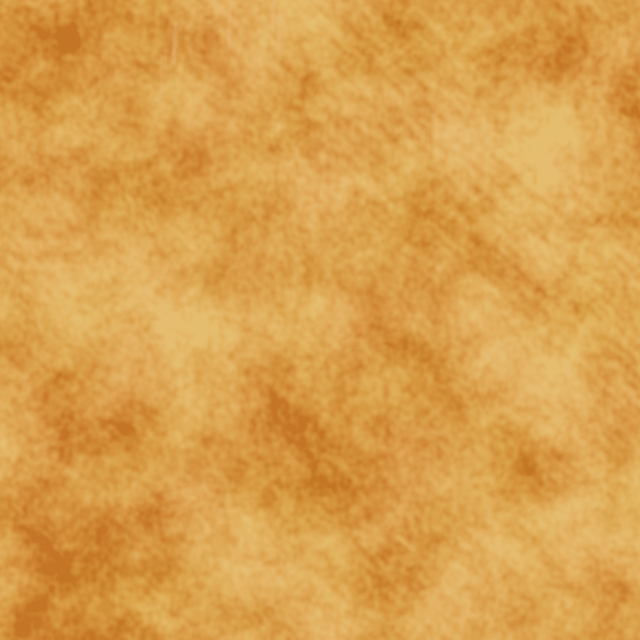
A WebGL 1 fragment shader for this texture:

```glsl
precision highp float;
// Mottled amber parchment with soft stains, fine grain, faint streaks and a few pale scuffs.
uniform vec2 u_resolution;

vec2 hash2(vec2 p) {
  vec3 q = fract(p.xyx * vec3(0.1031, 0.1030, 0.0973));
  q += dot(q, q.yzx + 33.33);
  return fract((q.xx + q.yz) * q.zy);
}

float cornerSlope(vec2 cell, vec2 offset) {
  float angle = 6.2832 * hash2(cell).x;
  return dot(vec2(cos(angle), sin(angle)), offset);
}

// Gradient noise centred on zero, spread about 0.21
float noise(vec2 p) {
  vec2 i = floor(p), f = p - i;
  vec2 s = f * f * f * (f * (f * 6.0 - 15.0) + 10.0);
  vec2 e = vec2(1.0, 0.0);
  float low = mix(cornerSlope(i, f), cornerSlope(i + e, f - e), s.x);
  float high = mix(cornerSlope(i + e.yx, f - e.yx), cornerSlope(i + 1.0, f - 1.0), s.x);
  return mix(low, high, s.y);
}

// Stains down to grain, each octave turned to hide the lattice
float mottle(vec2 p) {
  float sum = 0.0, weight = 1.0;
  for (int i = 0; i < 6; i++) {
    sum += weight * noise(p);
    p = mat2(1.6, 1.2, -1.2, 1.6) * p + 17.3;
    weight *= 0.76;
  }
  return sum;
}

// Soft-edged line from a to b
float scuff(vec2 p, vec2 a, vec2 b, float width) {
  vec2 along = b - a, rel = p - a;
  float t = clamp(dot(rel, along) / dot(along, along), 0.0, 1.0);
  return 1.0 - smoothstep(0.0, width, length(rel - along * t));
}

void main() {
  vec2 uv = gl_FragCoord.xy / min(u_resolution.x, u_resolution.y);

  // Stain tone, in standard deviations from the mean
  vec2 warp = vec2(noise(uv * 9.0 + 40.0), noise(uv * 9.0 + 71.0));
  float tone = mottle(uv * 2.9 + 0.04 * warp + 5.0) / 0.317 - 0.2;

  // Fine fibrous grain
  vec2 slant = vec2(dot(uv, vec2(0.75, -0.66)), dot(uv, vec2(0.66, 0.75)));
  tone += 0.95 * noise(slant * vec2(62.0, 80.0) + 310.0);
  tone += 0.6 * noise(uv * vec2(105.0, 85.0) + 450.0);

  // Brushed diagonal and vertical streaks, in patches
  float slantPatch = smoothstep(-0.1, 0.4, noise(uv * 2.5 + 90.0) + 0.3 * (uv.x + uv.y - 1.0));
  float dropPatch = smoothstep(-0.05, 0.4, noise(uv * 3.0 + 130.0));
  tone += 1.2 * slantPatch * noise(slant * vec2(17.0, 75.0) + 20.0);
  tone += 1.0 * dropPatch * noise(uv * vec2(62.0, 11.0) + 60.0);

  // Longer dark tail than light
  tone = clamp(tone - 0.1 * (tone * tone - 1.0), -3.3, 1.9);
  vec3 color = vec3(0.862, 0.638, 0.307)
    + tone * vec3(0.0235, 0.054, 0.0615)
    + tone * tone * vec3(-0.0015, 0.0, 0.004);

  // Slight drift between rosy and yellow
  color += noise(uv * 7.0 + 200.0) * vec3(0.008, -0.008, 0.02);

  // Pale vertical scratches clustered near the upper left
  float scratches = 0.0;
  for (int i = 0; i < 8; i++) {
    vec2 r = hash2(vec2(float(i), 7.0));
    vec2 top = vec2(0.2 + 0.25 * r.x, 0.9 + 0.1 * r.y);
    vec2 foot = top - vec2(0.002, 0.03 + 0.04 * fract(r.x * 9.0));
    scratches = max(scratches, scuff(uv, top, foot, 0.006) * (0.4 + 0.6 * r.y));
  }
  scratches *= 0.8 + noise(uv * 60.0);
  color = mix(color, vec3(0.91, 0.71, 0.47), 0.75 * scratches);

  // Small rubbed spots and smears near the lower right
  float rubs = 0.0;
  for (int i = 0; i < 6; i++) {
    vec2 r = hash2(vec2(float(i), 31.0));
    vec2 start = vec2(0.62 + 0.28 * r.x, 0.1 + 0.26 * r.y);
    vec2 sweep = 0.045 * fract(r.y * 7.0) * vec2(0.75, -0.66) + 0.001;
    rubs = max(rubs, scuff(uv + 0.008 * warp, start, start + sweep, 0.008 + 0.01 * r.x));
  }
  color = mix(color, vec3(0.91, 0.74, 0.43), 0.5 * rubs);

  gl_FragColor = vec4(color, 1.0);
}
```
